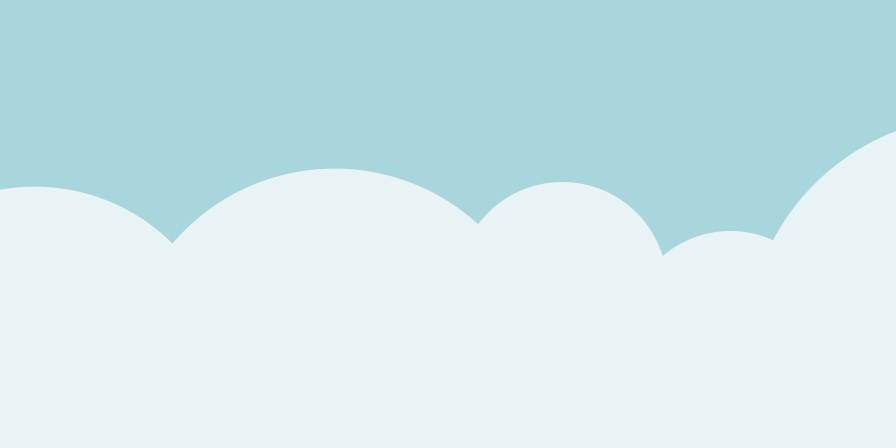
Write a Shadertoy shader that draws this background.

```glsl
// Flat pale cloud bank with rounded tops below a plain teal sky.

const vec3 SKY = vec3(0.655, 0.839, 0.863);
const vec3 CLOUD = vec3(0.906, 0.953, 0.961);

// Height below which the bank is solid
const float BANK_HEIGHT = 0.375;

// Cloud puffs: centre x, centre y, radius, in canvas heights
const int PUFF_COUNT = 5;
const vec3 PUFFS[PUFF_COUNT] = vec3[PUFF_COUNT](
    vec3(0.0781, 0.1495, 0.4339),
    vec3(0.7469, 0.1484, 0.4753),
    vec3(1.2552, 0.3594, 0.2344),
    vec3(1.6302, 0.2526, 0.2318),
    vec3(2.1875, 0.2198, 0.5225)
);

float circleDistance(vec2 point, vec2 centre, float radius) {
    return length(point - centre) - radius;
}

// Signed distance to the union of the solid bank and its puffs
float cloudDistance(vec2 point, float bankHeight) {
    float distanceToCloud = point.y - bankHeight;
    for (int i = 0; i < PUFF_COUNT; i++) {
        vec3 puff = PUFFS[i];
        distanceToCloud = min(distanceToCloud, circleDistance(point, puff.xy, puff.z));
    }
    return distanceToCloud;
}

// Antialiased coverage of a shape, one pixel wide at its edge
float coverage(float signedDistance, float pixelSize) {
    return clamp(0.5 - signedDistance / pixelSize, 0.0, 1.0);
}

void mainImage(out vec4 fragColor, in vec2 fragCoord) {
    float pixelSize = 1.0 / iResolution.y;
    vec2 point = fragCoord * pixelSize;

    float cloudMask = coverage(cloudDistance(point, BANK_HEIGHT), pixelSize);
    fragColor = vec4(mix(SKY, CLOUD, cloudMask), 1.0);
}
```
